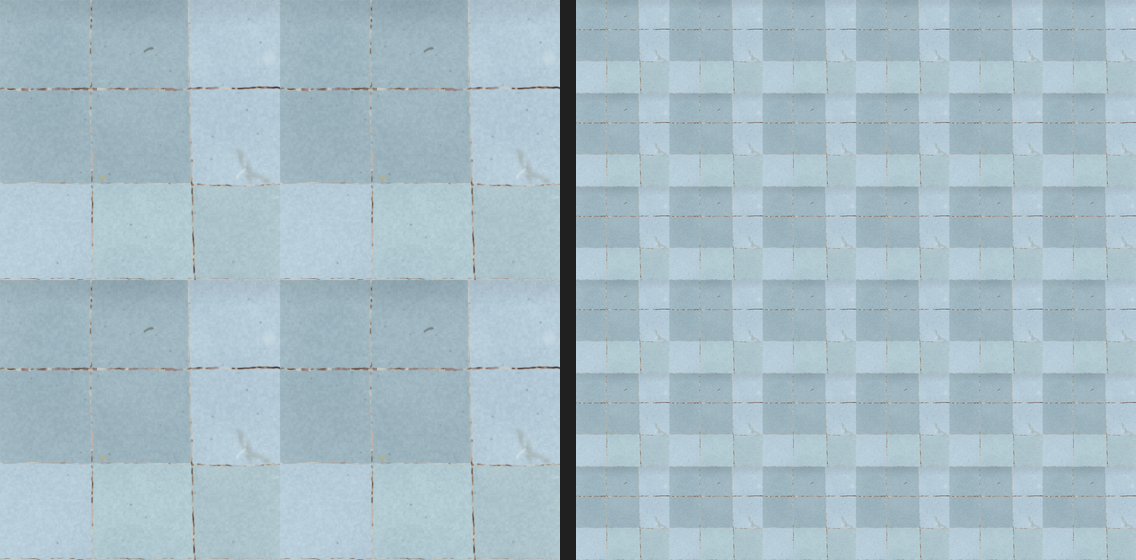
Left, the tile; right, the same tile 3 across and 3 down.
A WebGL 1 fragment shader for this texture:

```glsl
precision highp float;

uniform vec2 u_resolution;

const float REPEATS = 2.0;
const vec3 DUSK = vec3(0.618, 0.710, 0.750);
const vec3 SKY = vec3(0.708, 0.793, 0.845);
const vec3 MINT = vec3(0.695, 0.790, 0.822);
const vec3 CREAM = vec3(0.81, 0.80, 0.75);
const vec3 ROSE = vec3(0.58, 0.43, 0.42);
const vec3 RUST = vec3(0.47, 0.38, 0.31);
const vec3 SOOT = vec3(0.23, 0.18, 0.18);
const vec3 SMUDGE = vec3(0.62, 0.66, 0.64);
const vec3 CHALK = vec3(0.83, 0.88, 0.89);
const vec3 OCHRE = vec3(0.72, 0.69, 0.50);

float hash(vec2 cell) {
  vec3 q = fract(cell.xyx * 0.1031);
  q += dot(q, q.yzx + 33.33);
  return fract((q.x + q.y) * q.z);
}

// Value noise over the unit square, wrapping after "cells" steps.
float noise(vec2 p, vec2 cells, float seed) {
  vec2 i = floor(p * cells);
  vec2 f = fract(p * cells);
  f *= f * (3.0 - 2.0 * f);
  vec2 a = mod(i, cells) + seed;
  vec2 b = mod(i + 1.0, cells) + seed;
  return mix(mix(hash(a), hash(vec2(b.x, a.y)), f.x),
             mix(hash(vec2(a.x, b.y)), hash(b), f.x), f.y);
}

float clouds(vec2 p, float cells, float seed) {
  float sum = 0.0;
  float gain = 0.5;
  for (int i = 0; i < 4; i++) {
    sum += gain * noise(p, vec2(cells), seed);
    cells *= 2.0;
    gain *= 0.5;
  }
  return sum;
}

float wrapped(float d) {
  return fract(d + 0.5) - 0.5;
}

float stroke(float d, float halfWidth, float aa) {
  return 1.0 - smoothstep(halfWidth - aa, halfWidth + aa, abs(d));
}

float band(float x, float from, float to, float aa) {
  return stroke(wrapped(x - 0.5 * (from + to)), 0.5 * (to - from), aa);
}

float spot(vec2 p, vec2 centre, float inner, float outer) {
  return 1.0 - smoothstep(inner, outer, length(p - centre));
}

float segment(vec2 p, vec2 a, vec2 b) {
  vec2 ab = b - a;
  return length(p - a - ab * clamp(dot(p - a, ab) / dot(ab, ab), 0.0, 1.0));
}

// Crumbling mortar, stained where "dirt" exceeds the grit.
vec3 joint(vec3 base, float d, float along, float width, float dirt, float rose, float seed, float aa) {
  vec2 s = vec2(along, 0.0);
  float ragged = noise(s, vec2(58.0, 1.0), seed);
  float grit = 0.5 * noise(s, vec2(26.0, 1.0), seed + 7.0) + 0.5 * noise(s, vec2(96.0, 1.0), seed + 13.0);
  float blush = rose * smoothstep(0.4, 0.65, noise(s, vec2(62.0, 1.0), seed + 19.0));
  d = wrapped(d + 0.005 * (noise(s, vec2(14.0, 1.0), seed + 29.0) - 0.5));
  d += 0.003 * (noise(s, vec2(80.0, 1.0), seed + 37.0) - 0.5);
  float soft = max(aa, 0.0034);
  float mortar = stroke(d, width * (0.6 + 0.6 * ragged), soft);
  float stain = smoothstep(-0.15, 0.25, dirt - grit);
  float crack = stroke(d - 0.3 * width, width * 0.65, soft);
  vec3 grime = mix(RUST, SOOT, smoothstep(0.1, 0.6, dirt - grit));
  base = mix(base, mix(CREAM, ROSE, blush), (0.35 + 0.6 * ragged) * mortar);
  return mix(base, grime, stain * crack);
}

// Tiny pits, at most one per cell.
float pits(vec2 p, float cells, float aa) {
  vec2 cell = floor(p * cells);
  vec2 centre = 0.25 + 0.5 * vec2(hash(cell + 3.0), hash(cell + 41.0));
  float pit = spot(fract(p * cells) / cells, centre / cells, 0.0, 0.005 + aa);
  return step(0.86, hash(cell + 71.0)) * hash(cell + 91.0) * pit;
}

void main() {
  vec2 p = fract(gl_FragCoord.xy / u_resolution * REPEATS);
  float aa = 0.75 * REPEATS / min(u_resolution.x, u_resolution.y);

  // Slightly leaning joint positions
  float drop = 1.0 - p.y;
  float x1 = 0.323 + 0.008 * drop;
  float x2 = 0.671 + 0.022 * drop;
  float left = band(p.x, 0.0, x1, aa);
  float right = band(p.x, x2, 1.0, aa);
  float y1 = 0.345 - 0.007 * right;
  float y2 = 0.681 + 0.003 * right;
  float low = band(p.y, 0.0, y1, aa);
  float high = band(p.y, y2, 1.0, aa);

  // Glaze of each tile
  vec3 color = mix(mix(DUSK, SKY, right), mix(MINT, SKY, left), low);
  color *= 1.0 - 0.035 * low * right + 0.012 * high * left;
  color *= 1.0 - 0.07 * high * smoothstep(0.89, 1.0, p.y);
  color += 0.07 * (clouds(p, 5.0, 11.0) - 0.47) * vec3(1.0, 0.9, 0.8);
  color += 0.035 * (noise(p, vec2(170.0), 5.0) - 0.5);
  color += 0.03 * (noise(p, vec2(90.0), 17.0) - 0.5);
  color = mix(color, SMUDGE * 0.8, 0.5 * pits(p, 22.0, aa));

  // Chip, smudges, chalky scratches and an ochre stain
  vec2 q = p + 0.012 * (vec2(noise(p, vec2(40.0), 51.0), noise(p, vec2(40.0), 61.0)) - 0.5);
  float patchy = smoothstep(0.3, 0.7, noise(p, vec2(64.0, 40.0), 83.0));
  float chip = segment(q, vec2(0.517, 0.815), vec2(0.54, 0.831));
  float smear = min(segment(q, vec2(0.852, 0.45), vec2(0.905, 0.36)), segment(q, vec2(0.885, 0.37), vec2(0.955, 0.36)));
  float scratch = min(segment(q, vec2(0.938, 0.279), vec2(0.99, 0.302)), segment(q, vec2(0.935, 0.518), vec2(0.98, 0.5)));
  scratch = min(scratch, segment(q, vec2(0.845, 0.37), vec2(0.87, 0.4)));
  color = mix(color, SMUDGE, 0.6 * (0.3 + 0.7 * patchy) * (1.0 - smoothstep(0.0, 0.026, smear)));
  color = mix(color, CHALK, 0.75 * patchy * stroke(scratch, 0.004, aa));
  color = mix(color, CHALK, 0.35 * spot(q, vec2(0.962, 0.79), 0.012, 0.035));
  color = mix(color, SMUDGE * 0.65, 0.7 * (1.0 - smoothstep(0.0, 0.007, chip)));
  color = mix(color, OCHRE, 0.7 * spot(q, vec2(0.367, 0.362), 0.004, 0.013));

  // Joints
  float sooty = smoothstep(0.78, 0.86, p.x);
  float aged = 0.22 + 0.36 * smoothstep(0.4, 0.9, drop);
  color = joint(color, p.y - 0.005, p.x, 0.0012, 0.45 - 0.2 * right, 0.5, 101.0, aa);
  color = joint(color, p.y - y1, p.x, 0.0022 + 0.001 * right, 0.28 + 0.24 * right, 0.4, 131.0, aa);
  color = joint(color, p.x - x1, p.y, 0.0033, 0.4, 0.25, 163.0, aa);
  color = joint(color, p.x - x2, p.y, 0.0036, aged, 0.25, 197.0, aa);
  color = joint(color, p.y - y2, p.x, 0.0042, 0.43 + 0.45 * sooty, 0.9, 229.0, aa);

  gl_FragColor = vec4(clamp(color, 0.0, 1.0), 1.0);
}
```
